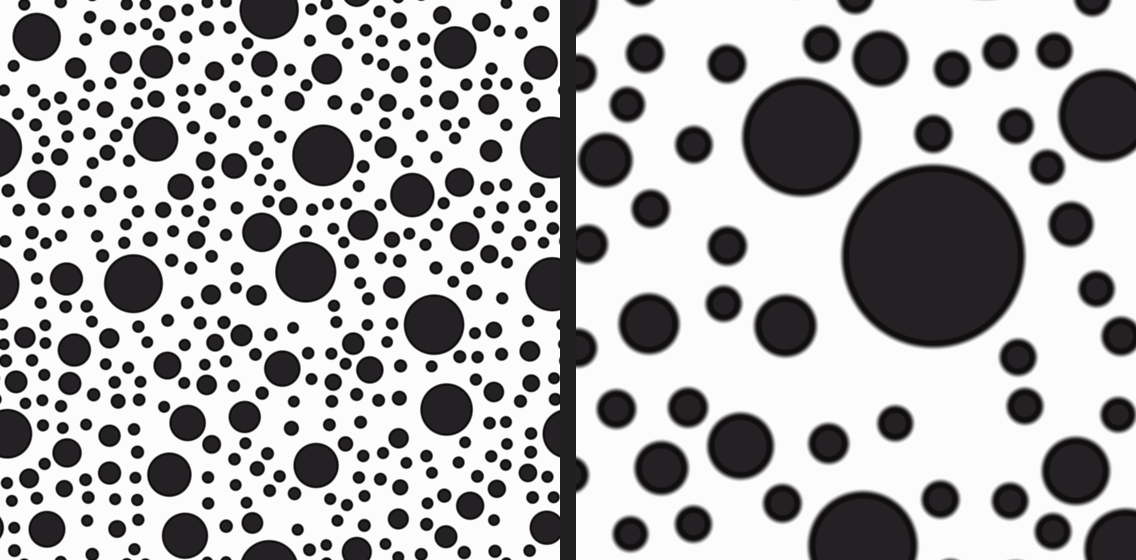
Left: the whole. Right: its middle third, enlarged.
A three.js fragment shader for this pattern:

```glsl
// Seamless scatter of non-overlapping black dots of many sizes on white.
varying vec2 vUv;

const vec3 PAPER = vec3(0.99);
const vec3 INK   = vec3(0.14, 0.13, 0.14);
const vec3 RIM   = vec3(0.065, 0.055, 0.058);

const float SPACING = 0.007;  // least gap between two dots
const float EDGE    = 0.002;  // half width of the soft outline
const float RIM_IN  = 0.005;  // depth of the darker rim

// Dot layers: cells per side, smallest radius, largest radius, seed
const vec4 HUGE   = vec4( 4.0, 0.0380, 0.0580, 1.0);
const vec4 LARGE  = vec4( 6.0, 0.0220, 0.0360, 2.0);
const vec4 MEDIUM = vec4(12.0, 0.0125, 0.0210, 3.0);
const vec4 SMALL  = vec4(17.0, 0.0105, 0.0120, 4.0);
const vec4 FILL   = vec4(23.0, 0.0105, 0.0115, 5.0);
const vec4 LAST   = vec4(28.0, 0.0103, 0.0110, 6.0);

vec3 hash3(vec3 p) {
  p = fract(p * vec3(0.1031, 0.1030, 0.0973));
  p += dot(p, p.yxz + 33.33);
  return fract((p.xxy + p.yxx) * p.zyx);
}

// Centre (xy) and radius (z) of the dot in the i-th of the 9 cells around p.
// Each dot stays inside its cell; cell ids wrap so that the layer tiles.
vec3 candidate(vec2 p, int i, vec4 layer) {
  float n = layer.x;
  vec2 shift = fract(layer.w * vec2(0.37, 0.61));
  float k = float(i);
  float row = floor((k + 0.5) / 3.0);
  vec2 cell = floor(p * n + shift) + vec2(k - 3.0 * row, row) - 1.0;
  vec3 h = hash3(vec3(mod(cell + 0.5, n), layer.w * 7.3));
  float radius = mix(layer.y, layer.z, h.z);
  float inset = (radius + 0.5 * SPACING) * n;
  vec2 centre = cell + mix(vec2(inset), vec2(1.0 - inset), h.xy);
  return vec3((centre - shift) / n, radius);
}

float openField(vec2 p, float reach) { return reach; }

// Defines the signed distance to all dots so far, capped at reach.
// A new dot is kept only where the layers below leave it enough room.
#define ADD_LAYER(name, below, layer) float name(vec2 p, float reach) { float gap = below(p, reach); for (int i = 0; i < 9; i++) { vec3 c = candidate(p, i, layer); float d = distance(p, c.xy) - c.z; float room = c.z + SPACING; if (d < gap) { if (below(c.xy, room) >= room) gap = d; } } return gap; }

ADD_LAYER(hugeDots, openField, HUGE)
ADD_LAYER(largeDots, hugeDots, LARGE)
ADD_LAYER(mediumDots, largeDots, MEDIUM)
ADD_LAYER(smallDots, mediumDots, SMALL)
ADD_LAYER(fillDots, smallDots, FILL)
ADD_LAYER(allDots, fillDots, LAST)

void main() {
  float d = allDots(vUv, 2.0 * EDGE);

  // Dark rim inside each dot, then a soft step to the paper
  vec3 dotColor = mix(INK, RIM, smoothstep(-RIM_IN, -0.7 * RIM_IN, d));
  vec3 color = mix(dotColor, PAPER, smoothstep(-EDGE, EDGE, d));
  gl_FragColor = vec4(color, 1.0);
}
```
